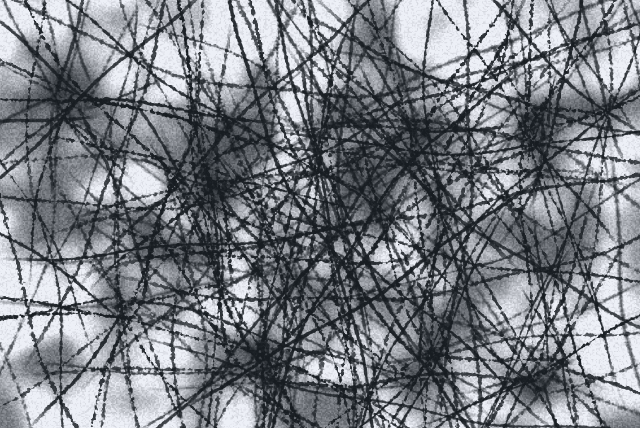
Give the GLSL for this pattern, as a Shadertoy shader.

```glsl
const vec3  INK_COLOUR   = vec3(0.09, 0.11, 0.13);
const vec3  LIGHT_COLOUR = vec3(0.93, 0.94, 0.97);
const int   FREE_FIBRES  = 120;     // long fibres crossing the canvas
const int   HUBS         = 8;       // knots, on a jittered 4 x 2 grid
const int   HUB_FIBRES   = 18;      // fibres radiating from each knot
const vec2  FIBRE_WIDTH  = vec2(0.0019, 0.0040);  // half width, min and max
const vec2  FREE_LENGTH  = vec2(0.35, 1.00);      // half length
const vec2  HUB_LENGTH   = vec2(0.20, 0.70);
const float STEEPNESS    = 0.28;    // preference for upright free fibres
const float MAX_BEND     = 0.85;
const float WOBBLE       = 0.007;
const float ROUGHNESS    = 0.0135;  // raggedness of fibre edges
const float DEFOCUS      = 0.004;   // softness of the deepest fibres
const float HALO_RADIUS  = 0.022;
const float HALO_SHADE   = 0.07;
const float HUB_SPREAD   = 0.09;
const float KNOT_RADIUS  = 0.085;
const float KNOT_SHADE   = 0.8;
const vec2  CLOUD_LEVEL  = vec2(0.46, 1.28);
const float CLOUD_SCALE  = 7.0;
const float GRAIN_SCALE  = 330.0;
const float GRAIN_AMOUNT = 0.24;
const float TAU          = 6.28319;

float hash21(vec2 p) {
    vec3 q = fract(p.xyx * 0.1031);
    q += dot(q, q.yzx + 33.33);
    return fract((q.x + q.y) * q.z);
}

vec4 hash41(float n) {
    vec4 q = fract(vec4(n) * vec4(0.1031, 0.1030, 0.0973, 0.1099));
    q += dot(q, q.wzxy + 33.33);
    return fract((q.xxyz + q.yzzw) * q.zywx);
}

float noise(vec2 p) {
    vec2 cell = floor(p), f = fract(p);
    f = f * f * (3.0 - 2.0 * f);
    vec2 e = vec2(0.0, 1.0);
    return mix(mix(hash21(cell), hash21(cell + e.yx), f.x),
               mix(hash21(cell + e.xy), hash21(cell + e.yy), f.x), f.y);
}

vec2 hubCentre(int k, float aspect) {
    vec2 cell = vec2(float(k % 4), float(k / 4));
    vec2 jitter = 0.12 + 0.76 * hash41(float(k) + 71.0).xy;
    return (cell + jitter) / vec2(4.0, 2.0) * vec2(aspect, 1.0);
}

// x: distance across the curved fibre, y: position along it
vec2 fibreCoords(vec2 p, vec2 origin, float angle, float bend, float phase) {
    vec2 dir = vec2(cos(angle), sin(angle));
    vec2 q = p - origin;
    float along = dot(q, dir);
    float across = dot(q, vec2(-dir.y, dir.x)) - bend * along * along
                 - WOBBLE * sin(along * 14.0 + phase);
    float slope = 2.0 * bend * along;
    return vec2(abs(across) / sqrt(1.0 + slope * slope), along);
}

void mainImage(out vec4 fragColor, in vec2 fragCoord) {
    vec2 p = fragCoord / iResolution.y;
    float aspect = iResolution.x / iResolution.y;
    float pixel = max(0.8 / iResolution.y, 0.0008);

    // Blurred bright clouds
    vec2 warp = vec2(noise(p * 7.0 + 3.0), noise(p * 7.0 + 47.0)) - 0.5;
    float cloud = 0.6 * noise(p * CLOUD_SCALE + warp)
                + 0.4 * noise(p * CLOUD_SCALE * 2.1 + 19.0);
    float light = mix(CLOUD_LEVEL.x, CLOUD_LEVEL.y, smoothstep(0.2, 0.8, cloud));

    // Soft dark knots
    float shade = 0.0;
    for (int k = 0; k < HUBS; k++) {
        vec2 q = (p + 0.14 * warp - hubCentre(k, aspect)) / KNOT_RADIUS;
        shade += KNOT_SHADE * exp(-dot(q, q));
    }

    // Ragged fibres, each with a faint out-of-focus halo
    float rag = 0.5 * noise(p * 135.0) + 0.5 * noise(p * 250.0 + 31.0) - 0.5;
    float transmission = 1.0;
    for (int i = 0; i < FREE_FIBRES + HUBS * HUB_FIBRES; i++) {
        vec4 a = hash41(float(i) * 1.7 + 5.0);
        vec4 b = hash41(float(i) * 2.3 + 211.0);
        bool isFree = i < FREE_FIBRES;
        int j = i - FREE_FIBRES;

        vec2 origin = a.xy * vec2(aspect, 1.0);
        float angle = a.z * TAU + STEEPNESS * sin(2.0 * a.z * TAU);
        float reach = mix(FREE_LENGTH.x, FREE_LENGTH.y, a.w);
        if (!isFree) {
            origin = hubCentre(j / HUB_FIBRES, aspect) + HUB_SPREAD * (a.xy - 0.5);
            angle = (float(j % HUB_FIBRES) + a.z) / float(HUB_FIBRES) * TAU;
            reach = mix(HUB_LENGTH.x, HUB_LENGTH.y, a.w);
        }

        vec2 f = fibreCoords(p, origin, angle, MAX_BEND * (b.x - 0.5), b.y * TAU);
        float tail = isFree ? abs(f.y) : f.y;
        float presence = (1.0 - smoothstep(0.7 * reach, reach, tail))
                       * (isFree ? 1.0 : smoothstep(-0.03, 0.02, f.y));

        float width = mix(FIBRE_WIDTH.x, FIBRE_WIDTH.y, b.z);
        float beading = ROUGHNESS * mix(0.3, 1.0, fract(b.y * 7.0));
        float soft = pixel + DEFOCUS * pow(b.w, 4.0);
        float body = 1.0 - smoothstep(width - soft, width + soft, f.x + rag * beading);
        float opacity = mix(0.92, 0.66, b.w);
        transmission *= 1.0 - body * opacity * presence;

        float h = f.x / HALO_RADIUS;
        shade += HALO_SHADE * presence * exp(-h * h);
    }

    // Light through the layers, then fine grain
    light = min(light * exp(-shade), 1.0) * transmission;
    float grain = noise(p * GRAIN_SCALE + 7.0) - 0.5;
    light += grain * GRAIN_AMOUNT * (0.25 + 0.75 * smoothstep(0.0, 0.5, light));
    fragColor = vec4(mix(INK_COLOUR, LIGHT_COLOUR, clamp(light, 0.0, 1.0)), 1.0);
}
```
